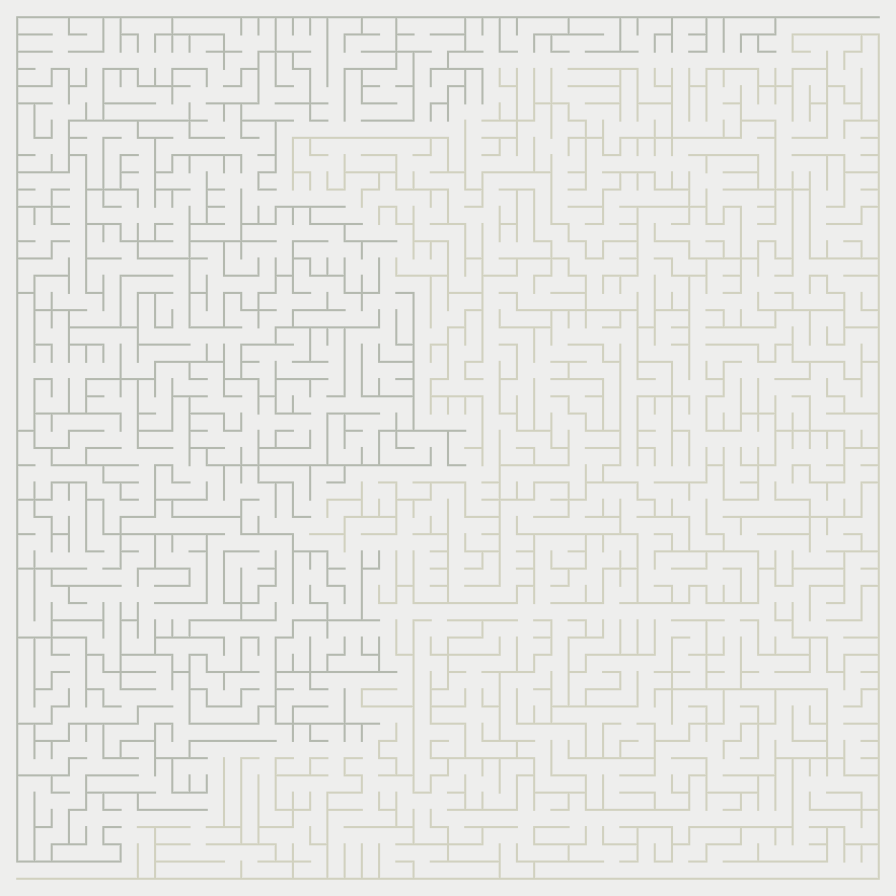
This pattern is drawn by a WebGL 2 fragment shader. Its source:

```glsl
#version 300 es
precision highp float;
// Draws a square maze of thin walls in two tones, one for each connected wall.

uniform vec2 u_resolution;
out vec4 outColor;

const int CELLS = 50;          // cells per side, with a margin of one cell
const int MAX_RUN = 14;        // longest run of joined posts that is walked
const float WALL_WIDTH = 0.12; // in cells
const vec3 PAPER = vec3(0.932, 0.932, 0.93);
const vec3 DARK_WALL = vec3(0.705, 0.725, 0.685);
const vec3 PALE_WALL = vec3(0.82, 0.82, 0.75);

float hash(vec2 p, float seed) {
    vec3 q = fract(vec3(p.xyx + seed * 17.3) * vec3(0.1031, 0.1030, 0.0973));
    q += dot(q, q.yzx + 33.33);
    return fract((q.x + q.y) * q.z);
}

bool isInside(ivec2 post) {
    return all(greaterThan(post, ivec2(0))) && all(lessThan(post, ivec2(CELLS)));
}

// Ragged length of a tongue growing from a side: broad steps plus fine jitter.
float tongue(int line, float seed, float reach) {
    float broad = hash(vec2(float(line / 4), 2.0), seed);
    float fine = hash(vec2(float(line), 5.0), seed);
    return 2.0 + reach * broad * broad + 4.0 * fine;
}

// Direction in which a post is linked towards the outer wall.
ivec2 flow(ivec2 post) {
    vec2 p = vec2(post);
    float size = float(CELLS);
    if (p.x < tongue(post.y, 1.0, 21.0)) return ivec2(-1, 0);
    if (p.x > size - tongue(post.y, 2.0, 30.0)) return ivec2(1, 0);
    float divide = 6.0 + 0.25 * p.x + tongue(post.x, 3.0, 26.0);
    return ivec2(0, p.y > divide ? 1 : -1);
}

// True when two neighbours across the flow belong to the same run.
bool isJoined(ivec2 a, ivec2 b) {
    return isInside(b) && flow(a) == flow(b) && hash(vec2(a + b), 4.0) < 0.5;
}

// The one post of a run that carries its link along the flow.
ivec2 linkPost(ivec2 post) {
    ivec2 side = abs(flow(post).yx);
    for (int i = 0; i < MAX_RUN; i++) {
        if (!isJoined(post, post - side)) break;
        post -= side;
    }
    ivec2 best = post;
    for (int i = 0; i < MAX_RUN; i++) {
        if (!isJoined(post, post + side)) break;
        post += side;
        if (hash(vec2(post), 6.0) < hash(vec2(best), 6.0)) best = post;
    }
    return best;
}

// Wall between two interior posts, or from an interior post to the rim.
bool startsWall(ivec2 from, ivec2 to) {
    if (!isInside(from)) return false;
    ivec2 dir = flow(from);
    ivec2 step = to - from;
    if (step == dir) return linkPost(from) == from;
    return step.x * dir.x + step.y * dir.y == 0 && isJoined(from, to);
}

// Rim walls, open at the lower left and the upper right.
bool isRimWall(ivec2 a, ivec2 b) {
    ivec2 low = min(a, b);
    ivec2 high = max(a, b);
    if (any(lessThan(low, ivec2(0))) || any(greaterThan(high, ivec2(CELLS)))) return false;
    if (low.y == high.y) return low.y == 0 || low.y == CELLS;
    return (low.x == 0 && low.y > 0) || (low.x == CELLS && high.y < CELLS);
}

bool hasWall(ivec2 a, ivec2 b) {
    return isRimWall(a, b) || startsWall(a, b) || startsWall(b, a);
}

// Follows the links out to the rim to learn which wall a post belongs to.
bool isDark(ivec2 post) {
    for (int i = 0; i < CELLS; i++) {
        if (!isInside(post)) break;
        ivec2 dir = flow(post);
        if (dir.x != 0) return dir.x < 0;
        post = linkPost(post) + dir;
    }
    return post.y == CELLS || (post.x == 0 && post.y > 0);
}

float coverage(float distanceInside, float pixel) {
    return clamp(distanceInside / pixel + 0.5, 0.0, 1.0);
}

void main() {
    float span = float(CELLS + 2);
    vec2 grid = gl_FragCoord.xy / u_resolution * span - 1.0;
    float pixel = span / min(u_resolution.x, u_resolution.y);
    float halfWidth = 0.5 * WALL_WIDTH;
    ivec2 post = ivec2(floor(grid + 0.5));
    vec2 offset = grid - vec2(post);

    // Half walls leaving the nearest post in four directions
    float ink = 0.0;
    ivec2 dir = ivec2(1, 0);
    for (int i = 0; i < 4; i++) {
        float along = dot(offset, vec2(dir));
        float across = abs(dot(offset, vec2(-dir.y, dir.x)));
        float cover = coverage(halfWidth - across, pixel) * coverage(along + halfWidth, pixel);
        if (cover > ink && hasWall(post, post + dir)) ink = cover;
        dir = ivec2(-dir.y, dir.x);
    }

    vec3 color = PAPER;
    if (ink > 0.0) color = mix(PAPER, isDark(post) ? DARK_WALL : PALE_WALL, ink);
    outColor = vec4(color, 1.0);
}
```
